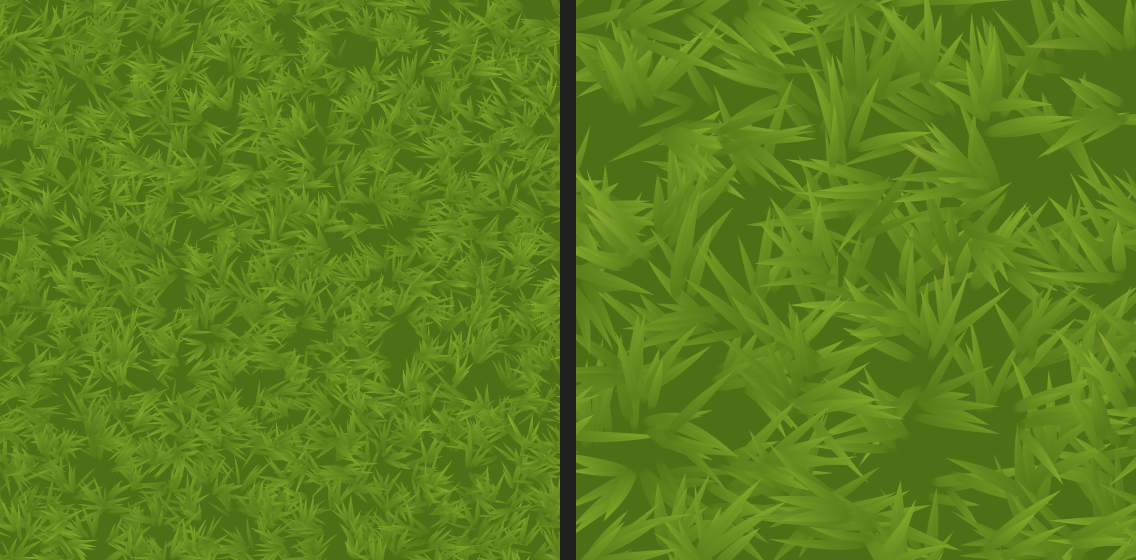
Left, the full canvas; right, a detail of the centre.
This texture is drawn by a Shadertoy shader. Its source:

```glsl
vec4 hash4(vec2 cell, float seed) {
    float n = dot(cell, vec2(127.1, 311.7)) + seed * 74.7;
    return fract(sin(vec4(n, n + 19.3, n + 47.9, n + 83.1)) * 43758.5453);
}

// x: coverage, y: position from root to tip, z: signed side of the midrib
vec3 grassBlade(vec2 p, float angle, float len, float halfWidth, float bend, float pixel) {
    vec2 along = vec2(cos(angle), sin(angle));
    float t = dot(p, along) / len;
    float across = dot(p, vec2(-along.y, along.x)) - bend * len * t * t;
    float k = clamp(t, 0.0, 1.0);
    float profile = halfWidth * 2.6 * sqrt(k) * (1.0 - k);
    float inside = step(0.0, t) * step(t, 1.0);
    float cover = inside * clamp(0.5 + (profile - abs(across)) / pixel, 0.0, 1.0);
    return vec3(cover, k, smoothstep(-pixel, pixel, across) - 0.5);
}

void mainImage(out vec4 fragColor, in vec2 fragCoord) {
    const float cells = 14.0;
    vec2 uv = fragCoord / iResolution.y * cells;
    float pixel = cells / iResolution.y;

    vec3 ground = vec3(0.305, 0.436, 0.085);
    vec3 tipGreen = vec3(0.485, 0.640, 0.155);
    vec3 tipYellow = vec3(0.535, 0.650, 0.190);
    vec3 color = ground;

    // Layers run from shaded grass below to bright grass on top
    for (int layer = 0; layer < 5; layer++) {
        float depth = float(layer) / 4.0;
        vec2 p = uv + float(layer) * vec2(7.37, 3.61);
        vec2 home = floor(p);

        // Rows are drawn from top to bottom so that overlaps stay consistent
        for (int j = 1; j >= -1; j--)
        for (int i = -1; i <= 1; i++) {
            vec2 cell = home + vec2(i, j);
            vec4 tuft = hash4(cell, float(layer) * 9.0 + 1.0);
            vec2 q = p - cell - mix(vec2(0.12), vec2(0.88), tuft.xy);
            if (dot(q, q) > 1.25) continue;

            float heading = 1.57 + (tuft.z - 0.5) * 4.2;
            float vigor = mix(0.42, 0.85, tuft.w) + 0.25 * depth;

            // Blades fan out from the root of the tuft
            for (int b = 0; b < 6; b++) {
                float seed = float(layer) * 9.0 + float(b) + 2.0;
                vec4 h = hash4(cell, seed);
                vec4 g = hash4(cell + 31.7, seed);
                vec3 blade = grassBlade(q - (g.xy - 0.5) * 0.24,
                    heading + (h.x - 0.5) * 1.7, mix(0.45, 0.92, h.y),
                    mix(0.036, 0.058, h.z), (h.w - 0.5) * 0.35, pixel);
                if (blade.x <= 0.0) continue;

                // Dark roots, light tips and two tones along the midrib
                float light = vigor * (0.28 + 0.85 * blade.y + (g.z - 0.5) * 0.2);
                light += blade.z * 0.16 * blade.y;
                vec3 tip = mix(tipGreen, tipYellow, smoothstep(0.75, 1.0, g.w) * blade.y);
                vec3 bladeColor = mix(ground, tip, clamp(light, 0.0, 1.1));
                color = mix(color, bladeColor, blade.x * smoothstep(0.0, 0.15, blade.y));
            }
        }
    }
    fragColor = vec4(color, 1.0);
}
```
